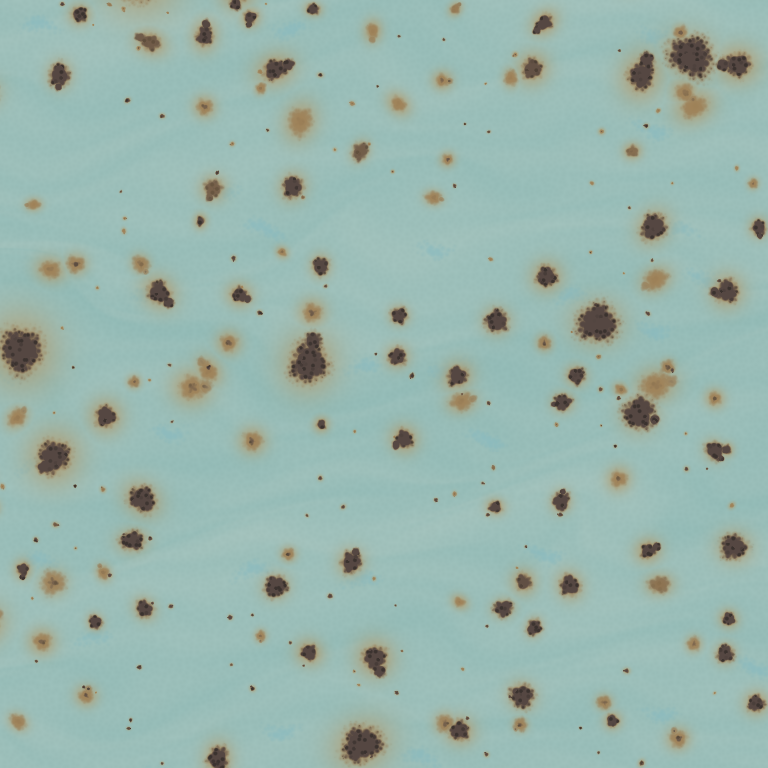
A WebGL 2 fragment shader for this texture:

```glsl
#version 300 es
precision highp float;

uniform vec2 u_resolution;
out vec4 fragColor;

// Colours
const vec3 PAINT = vec3(0.605, 0.745, 0.725);
const vec3 PAINT_BLUE = vec3(0.53, 0.73, 0.755);
const vec3 HALO_TAN = vec3(0.70, 0.605, 0.42);
const vec3 RUST = vec3(0.58, 0.42, 0.25);
const vec3 PIT = vec3(0.335, 0.28, 0.26);
const vec3 PIT_FLECK = vec3(0.17, 0.15, 0.14);

// Spot layers: cells across, chance per cell, smallest and largest pit radius
const int LAYER_COUNT = 4;
const vec4 LAYERS[LAYER_COUNT] = vec4[](
    vec4(4.0, 0.42, 0.018, 0.026),
    vec4(9.0, 0.50, 0.008, 0.014),
    vec4(13.0, 0.32, 0.004, 0.010),
    vec4(34.0, 0.11, 0.0010, 0.0024));
const float DARK_SHARE[LAYER_COUNT] = float[](1.0, 0.78, 0.25, 0.55);

const float GRAIN_SCALE = 150.0;
const float RAGGEDNESS = 0.45;
const float STREAK_STRENGTH = 0.007;
const float COMPANION_CHANCE = 0.4;
const float TAU = 6.2831853;

vec3 hash3(vec2 cell, float seed) {
    vec3 v = fract(vec3(cell.xyx + seed * 7.31) * vec3(0.1031, 0.1030, 0.0973));
    v += dot(v, v.yxz + 33.33);
    return fract((v.xxy + v.yzz) * v.zyx);
}

// Distance to the nearest feature point, and a random value for it
vec2 cellular(vec2 p, float seed) {
    vec2 base = floor(p);
    vec2 nearest = vec2(9.0, 0.0);
    for (int y = -1; y <= 1; y++)
    for (int x = -1; x <= 1; x++) {
        vec2 cell = base + vec2(x, y);
        vec3 h = hash3(cell, seed);
        float dist = length(cell + h.xy - p);
        if (dist < nearest.x) nearest = vec2(dist, h.z);
    }
    return nearest;
}

// Slow drift and horizontal brush marks
float brushStreaks(vec2 p) {
    float warp = 0.8 * sin(p.x * 7.0 + 2.0 * sin(p.y * 9.0)) + 0.5 * sin(p.x * 17.0 - p.y * 23.0);
    float sum = 0.0, frequency = 9.0;
    for (int i = 0; i < 5; i++) {
        sum += sin(p.y * frequency + warp * (1.0 + 0.4 * float(i)) + float(i) * 2.3);
        warp += 0.6 * sin(p.x * frequency * 0.35 + sum);
        frequency *= 1.93;
    }
    return sum;
}

// Strength of halo, rust and pit for one spot; q is relative to its centre
vec3 spot(vec2 q, float radius, vec3 k, vec3 m, float darkShare, float grain, float pixel) {
    float turn = k.z * TAU;
    vec2 axis = vec2(cos(turn), sin(turn));
    q = vec2(dot(q, axis), dot(q, vec2(-axis.y, axis.x)));
    q.x *= mix(0.78, 1.05, m.x);

    float angle = atan(q.y, q.x);
    float wobble = 0.08 * sin(3.0 * angle + m.y * TAU) + 0.05 * sin(5.0 * angle + m.z * TAU);
    float body = length(q) / radius;
    float d = body * (1.0 + wobble);

    // Some spots have a smaller pit grown at the side
    if (m.z < COMPANION_CHANCE) {
        float size = mix(0.35, 0.6, m.y);
        d = min(d, length(q - vec2(radius * (0.95 + size * 0.6), 0.0)) / (radius * size));
    }
    d += (grain - 0.45) * RAGGEDNESS;

    float dark = 1.0 - smoothstep(darkShare - 0.06, darkShare + 0.06, k.y);
    float soft = max(0.2, pixel / radius);
    float spread = mix(1.35, 2.0, m.y);
    float halo = 0.85 * exp(-body * body / (spread * spread));
    float rust = (1.0 - smoothstep(0.65, 1.55, d)) * mix(0.55, 0.8, dark);
    float pit = (1.0 - smoothstep(1.0 - soft, 1.0 + soft, d)) * dark;
    float paleCentre = (1.0 - smoothstep(0.15, 0.55, d)) * m.x * 0.8;
    return vec3(halo, rust, max(pit, paleCentre));
}

vec3 scatterSpots(vec2 p, float grain, float pixel) {
    vec3 stain = vec3(0.0);
    for (int i = 0; i < LAYER_COUNT; i++) {
        vec4 layer = LAYERS[i];
        float seed = float(i) * 5.0 + 3.0;
        vec2 base = floor(p * layer.x);
        for (int y = -1; y <= 1; y++)
        for (int x = -1; x <= 1; x++) {
            vec2 cell = base + vec2(x, y);
            vec3 h = hash3(cell, seed);
            if (h.x > layer.y) continue;
            vec3 k = hash3(cell, seed + 1.7);
            vec3 m = hash3(cell, seed + 3.1);
            vec2 centre = (cell + 0.1 + 0.8 * h.yz) / layer.x;
            float radius = mix(layer.z, layer.w, k.x);
            stain = max(stain, spot(p - centre, radius, k, m, DARK_SHARE[i], grain, pixel));
        }
    }
    return stain;
}

void main() {
    float pixel = 1.0 / min(u_resolution.x, u_resolution.y);
    vec2 p = gl_FragCoord.xy * pixel;
    vec2 grain = cellular(p * GRAIN_SCALE, 41.0);

    // Painted ground with faint blue scuffs
    vec3 colour = PAINT + STREAK_STRENGTH * brushStreaks(p) * vec3(1.0, 0.45, 0.35);
    colour += (grain.x - 0.45) * 0.016;
    vec2 scuff = cellular(p * vec2(9.0, 19.0) + 0.1 * sin(p.yx * 90.0), 57.0);
    float scuffMask = 1.0 - smoothstep(0.08, 0.34, scuff.x + 0.15 * grain.x);
    colour = mix(colour, PAINT_BLUE, 0.6 * scuffMask * step(0.86, scuff.y));

    // Stains from the outside in
    vec3 stain = scatterSpots(p, grain.x, pixel);
    float fleck = (1.0 - smoothstep(0.2, 0.55, grain.x)) * smoothstep(0.35, 0.75, grain.y);
    colour = mix(colour, HALO_TAN, stain.x);
    colour = mix(colour, RUST, stain.y);
    colour = mix(colour, mix(PIT, PIT_FLECK, 0.65 * fleck), stain.z);
    fragColor = vec4(clamp(colour, 0.0, 1.0), 1.0);
}
```
